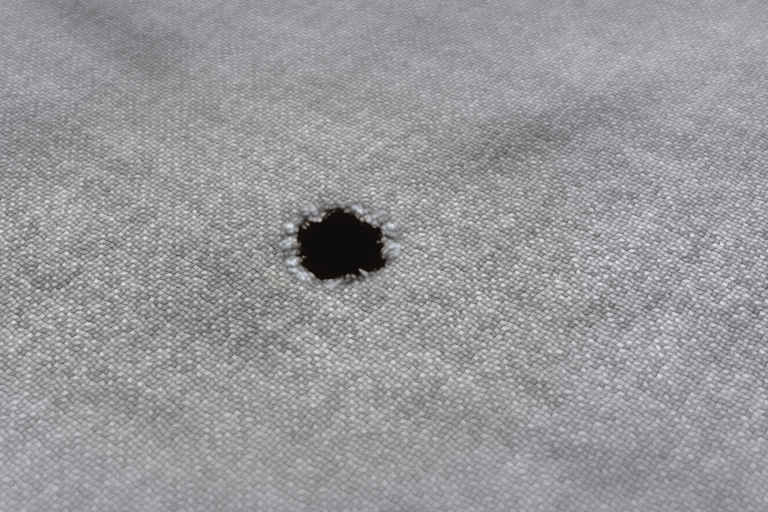
Write a Shadertoy shader that draws this texture.

```glsl
// Grey woven cloth seen at a slant, with a burnt hole ringed by crumbly lumps.
// The weave is a checker of uneven threads on a tilted plane, softened away
// from the focus band; cellular noise shapes the rim, layered sines the stains.

const vec2 HOLE_CENTER = vec2(0.664, 0.519);
const vec2 HOLE_RADII = vec2(0.089, 0.064);

float hash(vec2 p) {
    vec3 q = fract(vec3(p.xyx) * 0.1031);
    q += dot(q, q.yzx + 33.33);
    return fract((q.x + q.y) * q.z);
}

// Distance to the nearest scattered cell point
float cellular(vec2 p) {
    vec2 id = floor(p), f = p - id;
    float nearest = 2.0;
    for (int y = -1; y <= 1; y++)
    for (int x = -1; x <= 1; x++) {
        vec2 o = vec2(x, y);
        vec2 jitter = vec2(hash(id + o), hash(id + o + 57.0));
        nearest = min(nearest, length(o + jitter - f));
    }
    return nearest;
}

float layeredSines(vec2 p) {
    float sum = 0.0, amp = 0.5;
    for (int i = 0; i < 5; i++) {
        p = mat2(0.8, 0.6, -0.6, 0.8) * p * 1.75 + 1.7;
        p += 0.6 * sin(p.yx * 0.9);
        sum += amp * sin(p.x) * sin(p.y);
        amp *= 0.65;
    }
    return sum;
}

// Soft rotated elliptical patch of tone
float patchTone(vec2 p, vec2 center, vec2 radii, float angle) {
    float c = cos(angle), s = sin(angle);
    vec2 q = mat2(c, -s, s, c) * (p - center) / radii;
    return exp(-dot(q, q));
}

float stains(vec2 p) {
    float t = 0.0;
    t -= 0.095 * patchTone(p, vec2(0.47, 0.38), vec2(0.14, 0.08), -0.3);
    t -= 0.090 * patchTone(p, vec2(0.96, 0.71), vec2(0.16, 0.06), 0.3);
    t -= 0.060 * patchTone(p, vec2(1.17, 0.78), vec2(0.17, 0.035), 0.35);
    t -= 0.100 * patchTone(p, vec2(0.22, 0.94), vec2(0.22, 0.06), -0.6);
    t -= 0.050 * patchTone(p, vec2(0.04, 0.72), vec2(0.16, 0.08), 0.3);
    t -= 0.050 * patchTone(p, vec2(0.06, 0.45), vec2(0.16, 0.05), 0.2);
    t -= 0.050 * patchTone(p, vec2(0.27, 0.20), vec2(0.20, 0.05), -0.5);
    t -= 0.050 * patchTone(p, vec2(0.85, 0.20), vec2(0.18, 0.04), -0.3);
    t -= 0.040 * patchTone(p, vec2(1.15, 0.39), vec2(0.16, 0.03), 0.2);
    t -= 0.050 * patchTone(p, vec2(1.16, 0.10), vec2(0.16, 0.05), -0.3);
    t += 0.050 * patchTone(p, vec2(0.66, 0.72), vec2(0.16, 0.07), 0.0);
    t += 0.060 * patchTone(p, vec2(1.27, 0.88), vec2(0.30, 0.10), 0.2);
    t += 0.040 * patchTone(p, vec2(0.08, 0.10), vec2(0.20, 0.12), 0.0);
    t += 0.035 * patchTone(p, vec2(0.75, 0.29), vec2(0.20, 0.06), -0.3);
    t += 0.030 * patchTone(p, vec2(1.38, 0.50), vec2(0.20, 0.14), 0.0);
    return t;
}

// Tilted plane, turned to lie along the threads
vec2 threadPlane(vec2 p) {
    vec2 q = p - vec2(0.75, 0.5);
    q = vec2(q.x, q.y * 1.5) / (1.0 - 0.42 * q.y);
    return vec2(0.784 * q.x - 0.621 * q.y, 0.621 * q.x + 0.784 * q.y);
}

// Uneven over-and-under threads lit from above, roughly centred on zero
float weave(vec2 g) {
    g += 0.22 * sin(g.yx * 0.37 + 1.3 * sin(g * 0.11)) + 0.13 * sin(g.yx * 1.9 + g * 0.7);
    vec2 id = floor(g), f = g - id - 0.5;
    float over = mod(id.x + id.y, 2.0);
    vec2 t = over > 0.5 ? f : f.yx;
    float crown = cos(t.x * 2.5) * (1.0 - 3.8 * t.y * t.y);
    float lit = crown * mix(0.75, 1.2, over) - 0.48 + 0.6 * dot(f, vec2(-0.5, 0.8));
    float threads = hash(vec2(id.x, 7.0)) + hash(vec2(3.0, id.y)) - 1.0;
    return lit + 0.65 * (hash(id) - 0.5) + 0.22 * threads;
}

vec3 clothColor(vec2 p) {
    vec2 plane = threadPlane(p);
    float offset = (p.y - 0.46) / 0.34;
    float focus = mix(0.2, 1.0, exp(-offset * offset));
    float tone = 0.597 + stains(p) + 0.034 * layeredSines(plane * vec2(5.0, 9.0));
    tone += 0.030 * layeredSines(plane * vec2(34.0, 22.0) + 4.0);
    tone += focus * (0.235 * weave(plane / 0.0118) + 0.13 * (0.5 - cellular(p * vec2(110.0, 150.0))));
    float warm = patchTone(p, vec2(0.55, 0.45), vec2(0.45, 0.30), 0.0);
    return tone * mix(vec3(0.99, 1.0, 1.02), vec3(1.01, 1.0, 0.985), warm);
}

// Lump height: warped broad clumps with small crumbs on top
float lumps(vec2 p) {
    vec2 q = p + 0.005 * sin(p.yx * vec2(90.0, 70.0) + 1.0);
    return 0.72 - cellular(q * vec2(25.0, 31.0) + 0.4) - 0.4 * cellular(q * 88.0);
}

void mainImage(out vec4 fragColor, in vec2 fragCoord) {
    vec2 p = fragCoord / iResolution.y;
    float soft = 1.5 / (iResolution.y * HOLE_RADII.y);
    vec2 e = (p - HOLE_CENTER) / HOLE_RADII;
    float r = length(e);
    float height = lumps(p);
    float inner = r - 1.0 + 0.34 * height;
    float thin = smoothstep(0.2, 1.1, dot(e, vec2(0.45, -0.75)));
    float outer = r - 1.36 + 0.12 * thin - 0.26 * height;

    // Cloth, dimmed where it meets the rim
    vec3 color = clothColor(p);
    color *= 1.0 - 0.16 * exp(-max(outer, 0.0) * 9.0);

    // Crumbly rim lit from above, creased and scorched at its inner lip
    float slope = height - lumps(p + vec2(0.002, 0.005));
    float light = clamp(0.50 + 0.36 * height + 0.55 * slope, 0.14, 0.80);
    float grain = 0.12 * layeredSines(p * 75.0);
    vec3 rim = (light + grain) * mix(vec3(1.02, 1.0, 0.97), vec3(0.96, 1.0, 1.06), light);
    rim *= mix(vec3(1.0), vec3(0.50, 0.40, 0.33), exp(-max(inner, 0.0) * 12.0));
    color = mix(color, rim, 1.0 - smoothstep(-0.09 - soft, 0.05 + soft, outer));

    // Dark opening
    vec3 opening = mix(vec3(0.045, 0.04, 0.04), vec3(0.09, 0.07, 0.06), clamp(r * r * 0.6, 0.0, 1.0));
    color = mix(opening, color, smoothstep(-soft, soft, inner));
    fragColor = vec4(clamp(color, 0.0, 1.0), 1.0);
}
```
